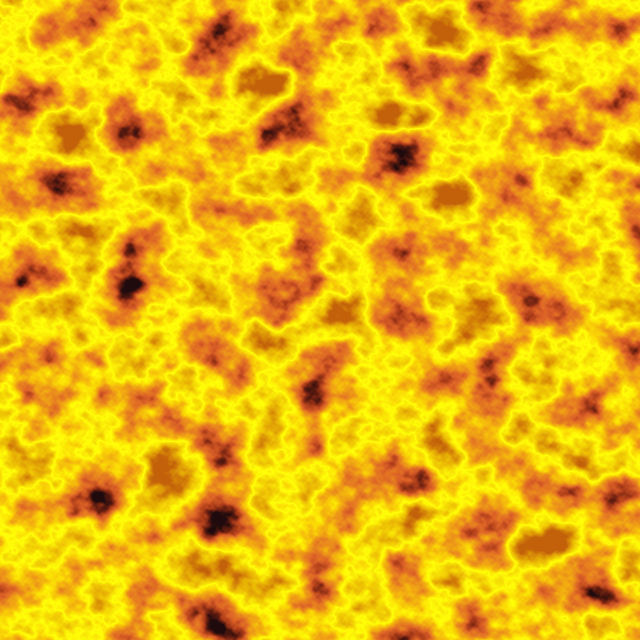
This texture is drawn by a WebGL 2 fragment shader. Its source:

```glsl
#version 300 es
precision highp float;

uniform vec2 u_resolution;
out vec4 fragColor;

const float TAU = 6.2831853;
const int OCTAVES = 5;
const int WAVES = 18;              // plane waves per octave
const float BASE_FREQUENCY = 7.0;  // cycles across the canvas
const float LACUNARITY = 2.0;
const float GAIN = 0.5;
const vec2 STRETCH = vec2(0.94, 1.06);
const uint SEED = 37u;

// Heat ramp: ochre hollows, a bright yellow crest line, then red to black embers
const int STOPS = 12;
const float RAMP_START = -2.5;     // in standard deviations of the field
const float RAMP_STEP = 0.5;
const vec3 RAMP[STOPS] = vec3[STOPS](
    vec3(0.76, 0.38, 0.04),
    vec3(0.84, 0.53, 0.03),
    vec3(0.91, 0.70, 0.02),
    vec3(0.96, 0.84, 0.02),
    vec3(1.00, 1.00, 0.03),
    vec3(0.98, 0.85, 0.02),
    vec3(0.95, 0.68, 0.06),
    vec3(0.91, 0.52, 0.12),
    vec3(0.86, 0.38, 0.15),
    vec3(0.68, 0.24, 0.10),
    vec3(0.38, 0.11, 0.06),
    vec3(0.12, 0.04, 0.05)
);

uint scramble(uint n) {
    n = n * 747796405u + 2891336453u;
    n = ((n >> ((n >> 28u) + 4u)) ^ n) * 277803737u;
    return (n >> 22u) ^ n;
}

// Random value in 0..1, advancing the state
float nextRandom(inout uint state) {
    state = scramble(state);
    return float(state >> 8u) / 16777216.0;
}

// Layered sines in random directions, scaled to unit variance
float layeredSines(vec2 p, float pixelSize) {
    uint state = SEED;
    float sum = 0.0;
    float power = 0.0;
    float amplitude = 1.0;
    float octaveFrequency = BASE_FREQUENCY;

    for (int octave = 0; octave < OCTAVES; octave++) {
        for (int wave = 0; wave < WAVES; wave++) {
            // Spread directions evenly with jitter; vary frequency within the octave
            float angle = 0.5 * TAU * (float(wave) + nextRandom(state)) / float(WAVES);
            float frequency = octaveFrequency * exp2(nextRandom(state) - 0.5);
            float phase = TAU * nextRandom(state);
            vec2 direction = vec2(cos(angle), sin(angle));

            // Fade waves too fine for the pixel grid
            float visible = 1.0 - smoothstep(0.25, 0.5, frequency * pixelSize);
            sum += amplitude * visible * sin(TAU * frequency * dot(direction, p) + phase);
            power += 0.5 * amplitude * amplitude;
        }
        amplitude *= GAIN;
        octaveFrequency *= LACUNARITY;
    }
    return sum * inversesqrt(power);
}

vec3 heatColor(float heat) {
    float position = clamp((heat - RAMP_START) / RAMP_STEP, 0.0, float(STOPS - 1));
    int lower = min(int(position), STOPS - 2);
    return mix(RAMP[lower], RAMP[lower + 1], position - float(lower));
}

void main() {
    vec2 p = gl_FragCoord.xy / u_resolution.y;
    float heat = layeredSines(p * STRETCH, 1.0 / u_resolution.y);
    fragColor = vec4(heatColor(heat), 1.0);
}
```
